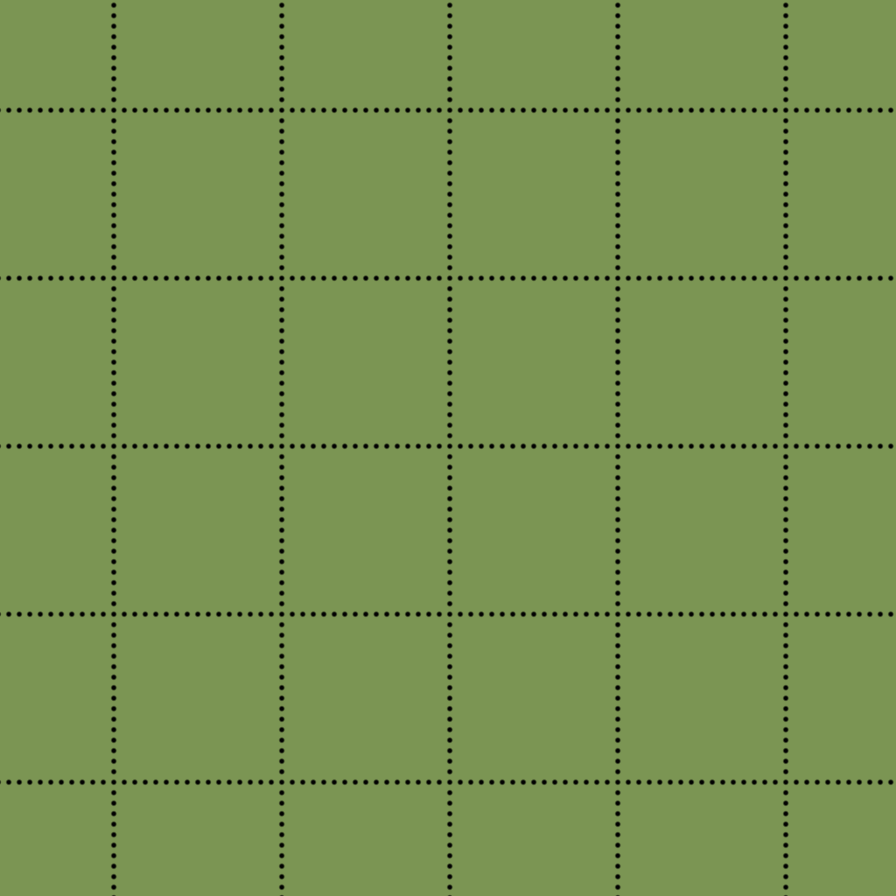
Give the GLSL for this pattern, as a Shadertoy shader.

```glsl
// Square grid of dotted black lines on a flat moss green ground.

const vec3 GROUND_COLOR = vec3(0.484, 0.584, 0.324);
const vec3 DOT_COLOR = vec3(0.0);
const float CELL_SIZE = 0.1875;             // distance between grid lines
const float DOTS_PER_CELL = 16.0;
const vec2 GRID_ORIGIN = vec2(0.127);       // first crossing, from lower left
const float DOT_RADIUS = 0.00264;
const float EDGE_SOFTNESS = 0.00137;

// Signed offset from the nearest multiple of the period.
vec2 centeredRepeat(vec2 p, float period) {
    return p - period * floor(p / period + 0.5);
}

void mainImage(out vec4 fragColor, in vec2 fragCoord) {
    vec2 p = fragCoord / iResolution.xy - GRID_ORIGIN;

    // Offsets to the grid lines and to the dots along them
    vec2 toLine = centeredRepeat(p, CELL_SIZE);
    vec2 toDot = centeredRepeat(p, CELL_SIZE / DOTS_PER_CELL);

    // Nearest dot on either a vertical or a horizontal line
    float verticalDots = length(vec2(toLine.x, toDot.y));
    float horizontalDots = length(vec2(toDot.x, toLine.y));
    float dotDistance = min(verticalDots, horizontalDots) - DOT_RADIUS;

    // Soft dot edge, never narrower than about one pixel
    float softness = max(EDGE_SOFTNESS, 0.5 / iResolution.y);
    float dotMask = 1.0 - smoothstep(-softness, softness, dotDistance);

    fragColor = vec4(mix(GROUND_COLOR, DOT_COLOR, dotMask), 1.0);
}
```
